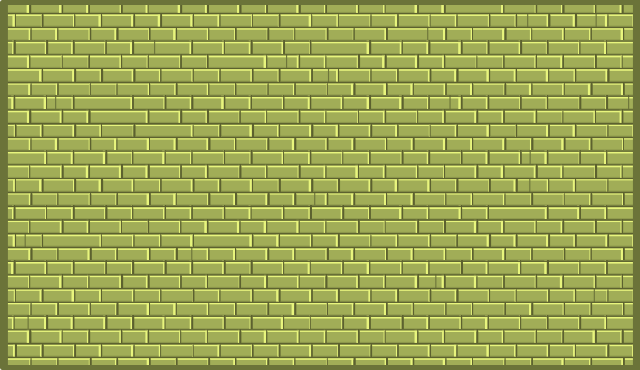
A WebGL 1 fragment shader for this texture:

```glsl
precision highp float;

uniform vec2 u_resolution;

// Layout units: the canvas is 768 wide and 444 high.
const vec2 CANVAS = vec2(768.0, 444.0);
const float ROW_HEIGHT = 16.5;
const float FIRST_ROW = 15.5;
const float PAIR_WIDTH = 71.1;
const float LONG_BRICK = 39.0;
const float ROW_SHIFT = 18.7;
const float PAIR_ORIGIN = 263.3;

const vec3 FACE = vec3(0.63, 0.68, 0.34);
const vec3 SHADE = vec3(0.56, 0.60, 0.30);
const vec3 MORTAR = vec3(0.36, 0.38, 0.185);
const vec3 CRACK = vec3(0.43, 0.46, 0.23);
const vec3 LIGHT = vec3(0.91, 0.96, 0.49);
const vec3 FRAME = vec3(0.42, 0.45, 0.225);

float hash(vec2 p) {
  vec3 q = fract(p.xyx * 0.1031);
  q += dot(q, q.yzx + 33.33);
  return fract((q.x + q.y) * q.z);
}

// Share of a pixel centred on x that lies between a and b.
float band(float x, float a, float b, float px) {
  return clamp((min(x + 0.5 * px, b) - max(x - 0.5 * px, a)) / px, 0.0, 1.0);
}

// Zero where two neighbouring bricks run together.
float hasJoint(vec2 id) {
  return step(0.025, hash(id + 71.0));
}

float jointWidth(vec2 id) {
  return hasJoint(id) * mix(1.1, 2.7, hash(id + 13.0));
}

vec3 brickWall(vec2 p, float px) {
  // Rows repeat their stagger every four courses.
  float row = floor((p.y - FIRST_ROW) / ROW_HEIGHT);
  float v = p.y - FIRST_ROW - row * ROW_HEIGHT;
  float x = p.x - PAIR_ORIGIN - ROW_SHIFT * mod(row, 4.0);

  // Each pair holds one long and one short brick.
  float pair = floor(x / PAIR_WIDTH);
  float t = x - pair * PAIR_WIDTH;
  float isShort = step(LONG_BRICK, t);
  float width = mix(LONG_BRICK, PAIR_WIDTH - LONG_BRICK, isShort);
  float u = t - LONG_BRICK * isShort;
  vec2 id = vec2(2.0 * pair + isShort, row);
  vec2 nextId = id + vec2(1.0, 0.0);

  // Bevel: shaded foot, lit top and lit right side.
  float mortarHeight = mix(1.4, 2.1, hash(vec2(row, 5.0)));
  float topLight = mix(1.5, 2.4, hash(vec2(row, 9.0)));
  float sideLight = hasJoint(nextId) * mix(0.8, 3.2, hash(id + 37.0));
  vec3 color = mix(FACE, SHADE, band(v, ROW_HEIGHT - 1.3, ROW_HEIGHT, px));
  color = mix(color, LIGHT, band(v, mortarHeight, mortarHeight + topLight, px));
  color = mix(color, LIGHT, band(u, width - sideLight, width, px));

  // Occasional extra joint through a brick.
  float split = width * mix(0.3, 0.7, hash(id + 53.0));
  float cracked = step(hash(id + 91.0), 0.035);
  color = mix(color, CRACK, cracked * band(u, split, split + 1.4, px));

  // Mortar, including the part just across each cell edge.
  float upright = band(u, 0.0, jointWidth(id), px)
                + band(u, width, width + jointWidth(nextId), px);
  float level = band(v, 0.0, mortarHeight, px)
              + band(v, ROW_HEIGHT, ROW_HEIGHT + mortarHeight, px);
  return mix(color, MORTAR, clamp(max(upright, level), 0.0, 1.0));
}

// Coverage of the small rounded corners on the left side.
float cornerGap(vec2 p, float radius, float px) {
  float edge = min(p.y, CANVAS.y - p.y);
  vec2 q = max(radius - vec2(p.x, edge), 0.0);
  return clamp((length(q) - radius) / px + 0.5, 0.0, 1.0);
}

void main() {
  vec2 uv = gl_FragCoord.xy / u_resolution;
  vec2 p = vec2(uv.x, 1.0 - uv.y) * CANVAS;
  float px = CANVAS.y / u_resolution.y;

  float inside = band(p.x, 9.5, 759.5, px) * band(p.y, 6.0, 438.0, px);
  vec3 color = mix(FRAME, brickWall(p, px), inside);
  color = mix(color, vec3(1.0), cornerGap(p, 3.0, px));
  gl_FragColor = vec4(color, 1.0);
}
```
